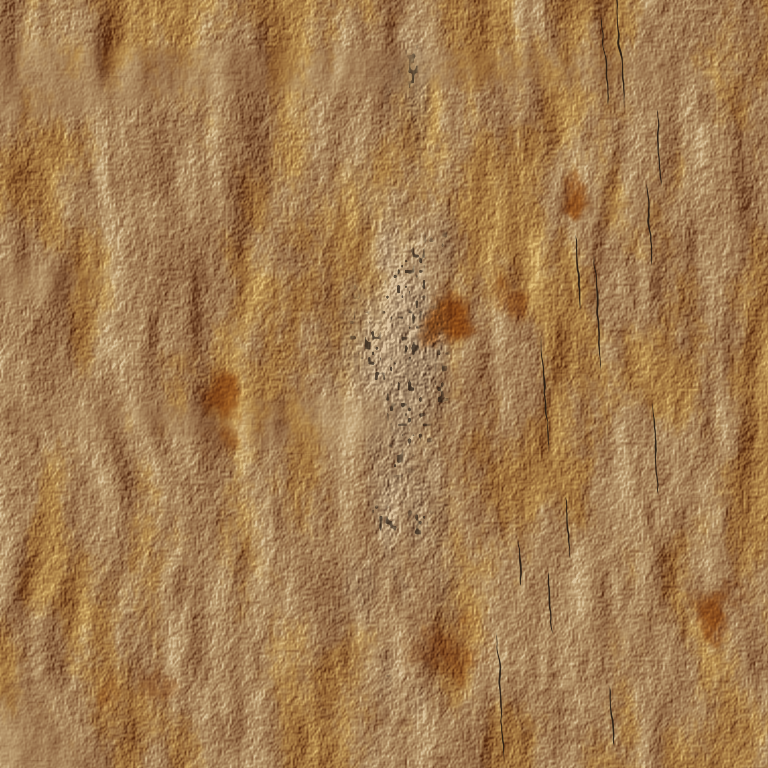
Reproduce this texture procedurally as a Shadertoy shader.

```glsl
// Weathered tan wood or bark: upright wavy ridges lit from the left, fine embossed grain,
// ochre hollows, a crusty grey streak, rusty spots and thin leaning cracks.
// Layers add up to one tone, which a colour ramp turns into wood; stains go on top.

const vec3 DARK  = vec3(0.43, 0.265, 0.15);
const vec3 BROWN = vec3(0.56, 0.40, 0.26);
const vec3 TAN   = vec3(0.65, 0.51, 0.35);
const vec3 PALE  = vec3(0.745, 0.625, 0.45);
const vec3 CREAM = vec3(0.86, 0.77, 0.61);
const vec3 OCHRE_TINT = vec3(1.03, 0.98, 0.78);
const vec3 RUST_TINT  = vec3(0.80, 0.56, 0.30);
const vec3 CRACK = vec3(0.13, 0.09, 0.06);
const int SPOTS = 9;
const int CRACKS = 13;

float hash(vec2 p) {
    vec3 q = fract(p.xyx * 0.1031);
    q += dot(q, q.yzx + 33.33);
    return fract((q.x + q.y) * q.z);
}

float noise(vec2 p) {
    vec2 i = floor(p), f = fract(p);
    f = f * f * (3.0 - 2.0 * f);
    float low  = mix(hash(i), hash(i + vec2(1.0, 0.0)), f.x);
    float high = mix(hash(i + vec2(0.0, 1.0)), hash(i + vec2(1.0)), f.x);
    return mix(low, high, f.y);
}

float fbm(vec2 p, int octaves) {
    float sum = 0.0, weight = 0.5, total = 0.0;
    for (int i = 0; i < octaves; i++) {
        sum += weight * noise(p);
        total += weight;
        weight *= 0.5;
        p = p * 2.03 + 17.3;
    }
    return sum / total;
}

// Height of the upright ridges, bent sideways by slow noise
float ridges(vec2 p) {
    p.x += 0.04 * (noise(p * vec2(5.0, 6.0) + 3.0) - 0.5);
    return fbm(p * vec2(17.0, 5.0) + 40.0, 3);
}

// Light minus shadow of small bumps
float emboss(vec2 p) {
    return noise(p) - noise(p + vec2(0.7, -0.45));
}

vec3 woodRamp(float tone) {
    vec3 c = mix(DARK, BROWN, clamp(tone, -0.8, 1.0));
    c = mix(c, TAN, clamp(tone - 1.0, 0.0, 1.0));
    c = mix(c, PALE, clamp(tone - 2.0, 0.0, 1.0));
    return mix(c, CREAM, clamp(tone - 3.0, 0.0, 1.0));
}

// Soft ragged stains at scattered places
float rustSpots(vec2 p) {
    float cover = 0.0;
    float ragged = fbm(p * vec2(40.0, 30.0), 4) - 0.5;
    for (int i = 0; i < SPOTS; i++) {
        float id = float(i);
        vec2 centre = vec2(hash(vec2(id, 2.7)), hash(vec2(id, 8.1)));
        vec2 size = mix(vec2(0.02, 0.03), vec2(0.045, 0.04), hash(vec2(id, 5.3)));
        float d = length((p - centre) / size) + 2.4 * ragged;
        cover = max(cover, (1.0 - smoothstep(0.0, 1.2, d)) * mix(0.45, 1.0, hash(vec2(id, 9.9))));
    }
    return cover;
}

// Thin tapered splits, leaning right towards the bottom
float cracks(vec2 p, float pixel) {
    float cover = 0.0;
    float wobble = 0.006 * (fbm(vec2(p.x * 6.0, p.y * 38.0), 3) - 0.5);
    for (int i = 0; i < CRACKS; i++) {
        float id = float(i);
        vec2 centre = vec2(mix(0.61, 0.87, hash(vec2(id, 31.0))), (id + hash(vec2(id, 47.0))) / float(CRACKS));
        float halfLength = mix(0.03, 0.1, hash(vec2(id, 53.0)));
        vec2 q = p - centre;
        float along = abs(q.y) / halfLength;
        float width = 0.0012 * sqrt(max(1.0 - along, 0.0)) * mix(0.3, 1.1, noise(vec2(id, p.y * 60.0)));
        float d = abs(q.x + 0.065 * q.y + wobble) - width;
        float line = 1.0 - smoothstep(-0.5 * pixel, 0.8 * pixel, d);
        cover = max(cover, line * (1.0 - smoothstep(0.85, 1.0, along)));
    }
    return cover;
}

// Crusty streak running up the middle
float crustStreak(vec2 p) {
    vec2 q = (p - vec2(0.515, 0.52)) / vec2(0.065, 0.38);
    float ragged = fbm(p * vec2(22.0, 9.0) + 8.0, 5) - 0.5;
    return 1.0 - smoothstep(0.1, 1.2, length(q) + 2.0 * ragged);
}

void mainImage(out vec4 fragColor, in vec2 fragCoord) {
    vec2 p = fragCoord / iResolution.y;
    float pixel = 1.0 / iResolution.y;

    // Relief lit from the left
    float height = ridges(p);
    vec2 reach = vec2(0.007, -0.002);
    float slope = ridges(p + reach) - ridges(p - reach);
    float crust = crustStreak(p);

    // Grain, worn smooth in some level bands
    float worn = smoothstep(0.66, 0.82, noise(p * vec2(2.5, 11.0) + 5.0));
    float grain = 1.9 * emboss(p * vec2(390.0, 300.0)) + 1.15 * emboss(p * vec2(190.0, 130.0) + 9.0);
    grain += 0.4 * emboss(p * vec2(90.0, 60.0) + 31.0);
    grain *= (1.0 - 0.5 * worn) * (1.0 + 0.5 * crust);
    float scratches = smoothstep(0.78, 0.95, noise(p * vec2(22.0, 210.0))) * noise(p * vec2(190.0, 8.0));

    float tone = 1.85 + 5.2 * slope + 1.3 * (height - 0.5) + grain - 0.5 * scratches;
    tone += 1.1 * (fbm(p * vec2(36.0, 22.0) + 70.0, 4) - 0.5) + 0.3 * crust;
    vec3 color = woodRamp(tone);

    // Ochre in hollows, grey on the crust, rust in spots
    float hollow = fbm(p * vec2(15.0, 8.0) + 90.0, 5) - 0.6 * (height - 0.5);
    hollow += 0.12 * (noise(p * vec2(170.0, 120.0)) - 0.5);
    float ochre = smoothstep(0.44, 0.72, hollow) * (1.0 - crust);
    color *= mix(vec3(1.0), OCHRE_TINT, ochre);
    float grey = dot(color, vec3(0.3, 0.59, 0.11));
    color = mix(color, grey * vec3(1.13, 0.99, 0.83), 0.5 * crust);
    color *= mix(vec3(1.0), RUST_TINT, rustSpots(p));

    // Dark pits and cracks
    float pits = smoothstep(0.2, 0.6, crust) * smoothstep(0.7, 0.86, noise(p * vec2(210.0, 150.0) + 21.0));
    pits *= smoothstep(0.4, 0.65, noise(p * vec2(45.0, 25.0) + 4.0));
    color = mix(color, CRACK, 0.7 * pits);
    color = mix(color, CRACK, 0.9 * cracks(p, pixel));
    fragColor = vec4(clamp(color, 0.0, 1.0), 1.0);
}
```
